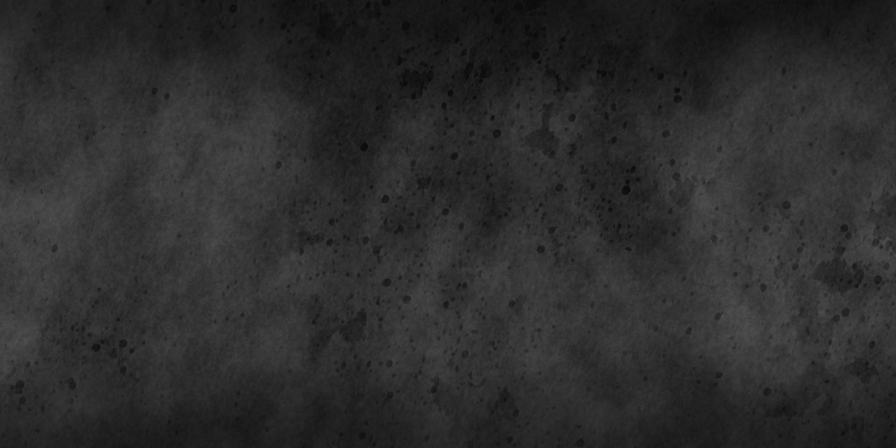
Write a Shadertoy shader that draws this texture.

```glsl
// Dark weathered plaster wall with soft stains, scars, slanted pits and fine grain.
#define BASE_TONE 0.200
#define STAIN_CONTRAST 0.27
#define STAIN_SCALE 2.6
#define SCAR_DEPTH 0.055
#define PIT_DEPTH 0.085
#define GRAIN_AMOUNT 0.060
#define SEAM_X 1.15
#define SEAM_AMOUNT 0.026
#define EDGE_SHADE 0.54
#define EDGE_WIDTH 0.30

vec2 hash2(vec2 cell) {
    vec3 q = fract(cell.xyx * vec3(0.1031, 0.1030, 0.0973));
    q += dot(q, q.yzx + 33.33);
    return fract((q.xx + q.yz) * q.zy);
}

mat2 rotation(float angle) {
    float c = cos(angle), s = sin(angle);
    return mat2(c, s, -s, c);
}

// Smooth cellular noise: random cell values blended by distance
float softCells(vec2 p) {
    vec2 id = floor(p), f = fract(p);
    float total = 0.0, weights = 0.0;
    for (int y = -1; y <= 1; y++)
    for (int x = -1; x <= 1; x++) {
        vec2 cell = vec2(x, y);
        vec2 d = cell + hash2(id + cell) - f;
        float w = exp(-5.0 * dot(d, d));
        total += w * hash2(id + cell + 57.0).x;
        weights += w;
    }
    return total / weights;
}

float layeredCells(vec2 p) {
    float sum = 0.0, amp = 0.5, norm = 0.0;
    for (int i = 0; i < 5; i++) {
        sum += amp * softCells(p);
        norm += amp;
        p = rotation(0.6) * p * 2.03 + 17.3;
        amp *= 0.58;
    }
    return sum / norm;
}

// Scattered elongated holes; density is the share of cells that hold one
float pits(vec2 p, float scale, float density, float blur) {
    p *= scale;
    vec2 id = floor(p), f = fract(p);
    float mask = 0.0;
    for (int y = -1; y <= 1; y++)
    for (int x = -1; x <= 1; x++) {
        vec2 cell = vec2(x, y);
        vec2 kind = hash2(id + cell + 91.0);
        vec2 d = rotation(0.8 * (kind.y - 0.5)) * (f - cell - hash2(id + cell));
        d.y *= mix(0.35, 0.9, kind.y);
        float radius = mix(0.10, 0.28, kind.y * kind.y);
        float hole = 1.0 - smoothstep(radius - blur * scale, radius + blur * scale, length(d));
        mask = max(mask, hole * step(kind.x, density) * mix(0.5, 1.0, kind.y));
    }
    return mask;
}

void mainImage(out vec4 fragColor, in vec2 fragCoord) {
    vec2 p = fragCoord / iResolution.y;
    float blur = max(0.0022, 0.7 / iResolution.y);

    // Broad stains, warped by layered sines
    vec2 warp = 0.06 * vec2(sin(5.0 * p.y + 2.0 * sin(3.0 * p.x)), sin(4.0 * p.x + 1.7 * p.y));
    float stain = layeredCells((p + warp) * vec2(1.15, 0.85) * STAIN_SCALE + 4.0);
    float mottle = layeredCells(rotation(0.4) * p * vec2(13.0, 9.0) + 31.0);
    float tone = BASE_TONE + STAIN_CONTRAST * (stain - 0.5) + 0.11 * (mottle - 0.5);

    // Vertical seam: shadow on its left, pale plaster on its right
    float seam = p.x - SEAM_X - 0.02 * sin(7.0 * p.y) - 0.05 * (mottle - 0.5);
    float side = smoothstep(-0.012, 0.012, seam);
    tone += SEAM_AMOUNT * (side - 0.5) * exp(-7.0 * abs(seam));

    // Ragged scars gathered in clusters
    float cluster = smoothstep(0.42, 0.66, layeredCells(p * 3.1 + 71.0));
    vec2 slant = rotation(0.35) * p;
    float flake = layeredCells(slant * vec2(13.0, 9.0) + 12.0 + 2.0 * warp);
    float scar = smoothstep(0.60, 0.67, flake) * cluster;
    float rim = smoothstep(0.55, 0.60, flake) * cluster - scar;
    tone += 0.010 * rim - SCAR_DEPTH * scar;

    // Slanted pits with faint lit lips
    float density = 0.04 + 0.34 * cluster;
    vec2 lip = vec2(-0.004, -0.004);
    float holes = max(pits(slant, 30.0, density * 0.7, blur),
                      0.8 * pits(slant + 5.0, 62.0, density, blur));
    float lit = pits(slant + lip, 30.0, density * 0.7, blur);
    tone += 0.020 * max(lit - holes, 0.0) - PIT_DEPTH * holes;

    // Fine grain, brushed along the slant
    float grain = softCells(slant * vec2(150.0, 95.0)) - 0.5;
    float dust = softCells(p * 230.0 + 40.0) - 0.5;
    tone += GRAIN_AMOUNT * (0.6 * grain + 0.6 * dust);

    // Darkening toward the top and bottom
    float edge = min(p.y, 1.0 - p.y) + 0.05 * (stain - 0.5);
    tone *= mix(EDGE_SHADE, 1.0, smoothstep(-0.02, EDGE_WIDTH, edge));

    fragColor = vec4(vec3(clamp(tone, 0.05, 0.32)), 1.0);
}
```
